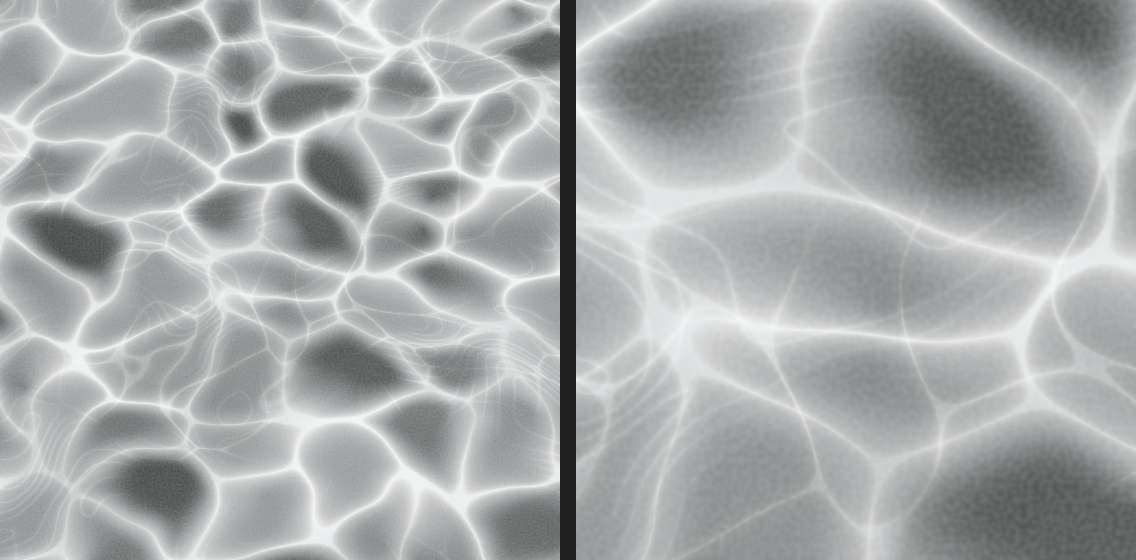
Left, the full canvas; right, a detail of the centre.
Give the GLSL for this texture, as a Shadertoy shader.

```glsl
#define CELLS vec2(6.4, 8.6)
#define PERSPECTIVE 0.45
#define WARP 0.34
#define ROUNDNESS 13.0
#define CORE_WIDTH 0.026
#define GLOW_WIDTH 0.13
#define FOLDS 10.0
#define FILAMENT_WIDTH 0.0014
#define GRAIN 0.05
#define MID_TONE 0.715
#define DARK_TONE 0.31
#define TINT vec3(0.985, 1.002, 1.006)

vec2 hash2(vec2 p) {
    vec3 q = fract(p.xyx * vec3(0.1031, 0.1030, 0.0973));
    q += dot(q, q.yzx + 33.33);
    return fract((q.xx + q.yz) * q.zy);
}

float corner(vec2 cell, vec2 offset) {
    float angle = 6.2832 * hash2(cell).x;
    return dot(vec2(cos(angle), sin(angle)), offset);
}

float gradientNoise(vec2 p) {
    vec2 i = floor(p), f = fract(p);
    vec2 u = f * f * f * (f * (f * 6.0 - 15.0) + 10.0);
    vec2 e = vec2(1.0, 0.0);
    return mix(mix(corner(i, f), corner(i + e, f - e), u.x),
               mix(corner(i + e.yx, f - e.yx), corner(i + e.xx, f - e.xx), u.x), u.y);
}

vec2 noise2(vec2 p) {
    return vec2(gradientNoise(p + 17.3), gradientNoise(p + vec2(71.7, 43.1)));
}

// Rounded cells: x = gap to the nearest border, y = blended depth
vec2 cells(vec2 p) {
    vec2 home = floor(p);
    float nearest = 8.0, others = 0.0, total = 0.0, depth = 0.0;
    for (int y = -2; y <= 2; y++)
    for (int x = -2; x <= 2; x++) {
        vec2 id = home + vec2(x, y);
        float dist = length(id + hash2(id) - p);
        float weight = exp(-ROUNDNESS * dist);
        others += exp(-ROUNDNESS * max(dist, nearest));
        nearest = min(nearest, dist);
        total += weight;
        depth += weight * hash2(id + 57.0).y;
    }
    return vec2(-log(others) / ROUNDNESS - nearest, depth / total);
}

void mainImage(out vec4 fragColor, in vec2 fragCoord) {
    vec2 uv = fragCoord / iResolution.y;

    // Water plane, with cells shrinking toward the top
    vec2 plane = uv - vec2(0.5, 0.0);
    plane *= 1.0 + PERSPECTIVE * (vec2(1.0, 0.5) * uv.y - 0.5);
    vec2 p = plane * CELLS + 30.0;
    vec2 bend = noise2(p * 0.6);
    vec2 w = p + 2.0 * WARP * bend + 0.4 * WARP * noise2(p * 1.6);

    // Dark pools between the bright borders
    vec2 pool = cells(w);
    float gap = max(pool.x, 0.0);
    float dark = smoothstep(0.0, 0.58, gap) * (0.17 + 0.83 * pow(pool.y, 1.6));
    float light = mix(MID_TONE, DARK_TONE, dark);
    light += 0.09 * gradientNoise(p * 0.45 + 9.0);

    // Focused borders with a soft glow and a warm fringe
    float focus = mix(0.15, 1.0, smoothstep(-0.3, 0.35, gradientNoise(p * 0.6 + 5.0)));
    light += 0.17 * focus * exp(-gap / GLOW_WIDTH);
    vec3 color = vec3(light);
    color += (0.05 + 0.15 * focus) * exp(-gap / (CORE_WIDTH * vec3(1.35, 1.0, 0.88)));

    // Fainter second sheet of ripples
    float sheet = max(cells(w * 1.15 + 1.3 * bend.yx + 80.0).x, 0.0);
    float reveal = smoothstep(-0.25, 0.3, gradientNoise(p * 0.5 + 61.0)) * (1.0 - dark);
    vec3 seam = exp(-sheet / (CORE_WIDTH * vec3(1.2, 0.95, 0.85)));
    color += reveal * (0.1 * seam + 0.045 * exp(-sheet / GLOW_WIDTH));

    // Fine filaments along the folds of a warped field
    float fold = FOLDS * gradientNoise(w * vec2(0.45, 0.65) + 0.7 * noise2(w * 0.7));
    float slope = fwidth(fold) * iResolution.y + 0.001;
    float filament = exp(-abs(fract(fold) - 0.5) / (slope * FILAMENT_WIDTH));
    float silk = smoothstep(-0.15, 0.3, gradientNoise(p * 0.6 + 33.0)) * (1.0 - dark);
    color += 0.075 * silk * filament;

    // Fine grain, strongest in the dark pools
    color += GRAIN * (0.5 + dark) * gradientNoise(uv * 256.0);

    // Soft shoulder for the highlights
    color = mix(color, 1.0 - 0.2 * exp((0.8 - color) / 0.2), step(0.8, color));
    fragColor = vec4(clamp(color * TINT, 0.0, 1.0), 1.0);
}
```
